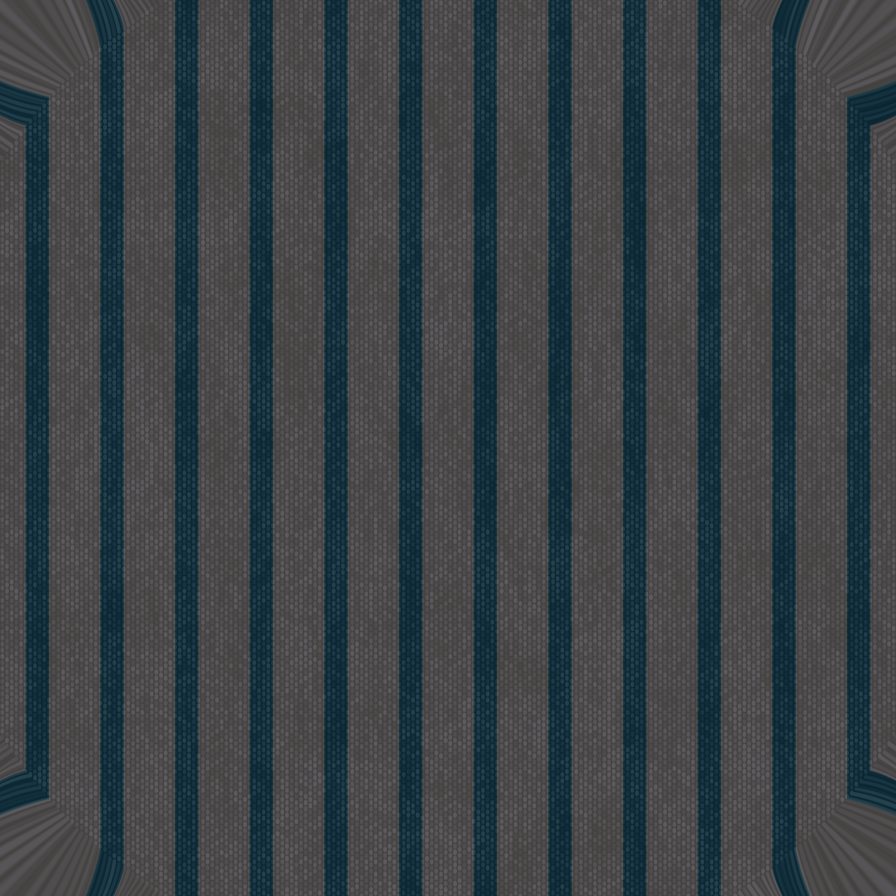
A Shadertoy shader for this texture:

```glsl
// Twelve vertical teal stripes on grey knitted cloth, stretched into fans at the corners.

const float STRIPES = 12.0;
const float STRIPE_WIDTH = 0.3125;           // share of one repeat
const vec2 STITCHES = vec2(192.0, 144.0);    // stitches across and up the canvas
const float RIM_RADIUS = 0.593;              // the cloth is stretched beyond this
const float FAN_HALF_ANGLE = 0.166;
const float FAN_SPREAD = 15.8;

const vec3 GREY_GROUND = vec3(0.268, 0.260, 0.254);
const vec3 GREY_STITCH = vec3(0.365, 0.355, 0.372);
const vec3 TEAL_GROUND = vec3(0.040, 0.150, 0.200);
const vec3 TEAL_STITCH = vec3(0.140, 0.255, 0.300);

float hash(vec2 p) {
    vec3 q = fract(vec3(p.xyx) * 0.1031);
    q += dot(q, q.yzx + 33.33);
    return fract((q.x + q.y) * q.z);
}

float valueNoise(vec2 p) {
    vec2 cell = floor(p);
    vec2 f = fract(p);
    f = f * f * (3.0 - 2.0 * f);
    float low = mix(hash(cell), hash(cell + vec2(1.0, 0.0)), f.x);
    float high = mix(hash(cell + vec2(0.0, 1.0)), hash(cell + 1.0), f.x);
    return mix(low, high, f.y);
}

// Pulls points outside the rim back onto it, spreading the rays near each diagonal.
vec2 stretchCorners(vec2 uv, float rim) {
    vec2 p = uv - 0.5;
    float excess = length(p) - rim;
    if (excess <= 0.0) return uv;
    float diagonal = radians(45.0);
    float offset = atan(abs(p.y), abs(p.x)) - diagonal;
    float fan = max(0.0, 1.0 - pow(abs(offset) / FAN_HALF_ANGLE, 2.0));
    float angle = diagonal + offset / (1.0 + FAN_SPREAD * excess * fan);
    return 0.5 + sign(p) * rim * vec2(cos(angle), sin(angle));
}

// Coverage of a stripe centred in each repeat.
float stripeMask(float x, float count, float width, float pixel) {
    float edge = abs(fract(x * count) - 0.5) - 0.5 * width;
    float blur = 0.75 * pixel * count;
    return 1.0 - smoothstep(-blur, blur, edge);
}

// Upright oval stitches, staggered in every other column, each with its own brightness.
float stitchLight(vec2 uv, vec2 count, float pixel) {
    vec2 grid = uv * count;
    float column = floor(grid.x);
    grid.y += 0.5 * mod(column, 2.0);
    vec2 cell = floor(grid);
    float radius = length((fract(grid) - 0.5) * vec2(1.0, 0.9));
    float blur = 0.12 + 0.3 * pixel * count.x;
    float oval = 1.0 - smoothstep(0.38 - blur, 0.38 + blur, radius);
    return oval * mix(0.35, 1.05, hash(cell + 7.0));
}

// Broad cloudy wear plus fine upright threads, centred on zero.
float clothWear(vec2 uv) {
    float clouds = valueNoise(uv * vec2(24.0, 16.0));
    float threads = valueNoise(uv * vec2(110.0, 24.0) + 31.0);
    return 0.5 * clouds + 0.5 * threads - 0.5;
}

void mainImage(out vec4 fragColor, in vec2 fragCoord) {
    vec2 uv = fragCoord / iResolution.xy;
    float pixel = 1.0 / iResolution.x;
    vec2 cloth = stretchCorners(uv, RIM_RADIUS);

    float teal = stripeMask(cloth.x, STRIPES, STRIPE_WIDTH, pixel);
    float wear = clothWear(cloth);
    float light = stitchLight(cloth, STITCHES, pixel) * (1.0 + 0.8 * wear) + 0.15 * wear;

    vec3 ground = mix(GREY_GROUND, TEAL_GROUND, teal);
    vec3 stitch = mix(GREY_STITCH, TEAL_STITCH, teal);
    fragColor = vec4(mix(ground, stitch, clamp(light, 0.0, 1.0)), 1.0);
}
```
